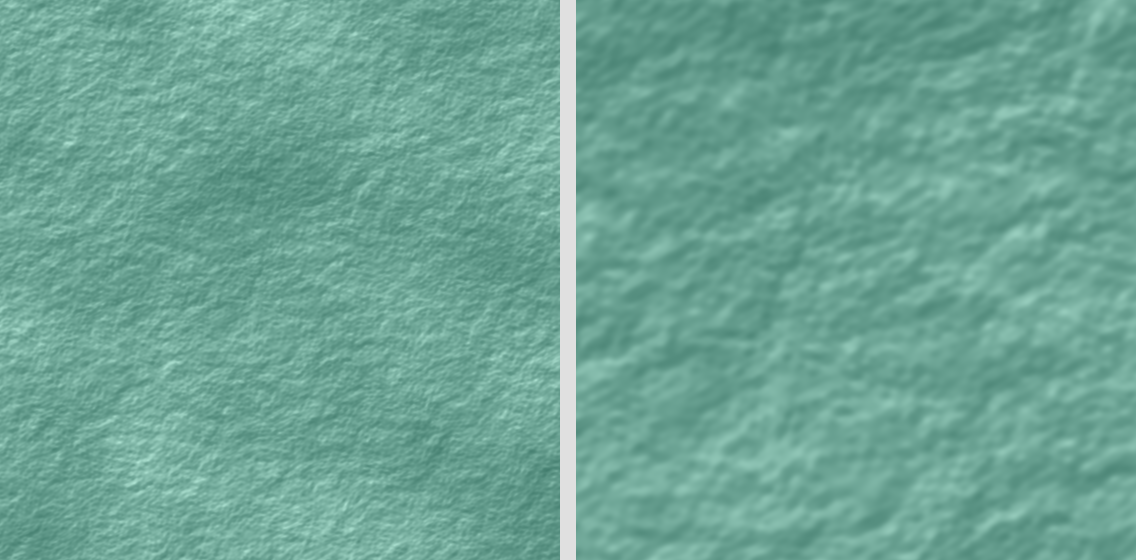
Left: the whole. Right: its middle third, enlarged.
Give the GLSL for this texture, as a Shadertoy shader.

```glsl
// Soft green felt: a fine matted nap with broad, cloudy changes of tone.
// The nap is a fractal height field lit from one side, drawn slightly longer
// along a gently rising axis; the clouds are a slower fractal noise.

#define BASE_COLOR  vec3(0.423, 0.642, 0.582)
#define TONE_COLOR  vec3(1.00, 0.95, 0.94)
#define NAP_AXIS    vec2(0.966, 0.259)
#define NAP_STRETCH vec2(0.90, 1.06)
#define NAP_SCALE   31.0
#define NAP_DEPTH   0.047
#define NAP_SOFT    0.0032
#define LIGHT_DIR   vec2(-0.22, 0.975)
#define CLOUD_SCALE 3.6
#define CLOUD_DEPTH 0.142
#define HIGHLIGHT   1.0
#define SHADOW_SOFT 2.2

// Integer hash giving a gradient vector in -1..1
vec2 hashGradient(vec2 cell) {
    uvec2 v = uvec2(ivec2(cell)) * 1664525u + 1013904223u;
    v.x += v.y * 1664525u;
    v.y += v.x * 1664525u;
    v ^= v >> 16u;
    v.x += v.y * 1664525u;
    v.y += v.x * 1664525u;
    v ^= v >> 16u;
    return vec2(v & 65535u) / 32767.5 - 1.0;
}

// Gradient noise with quintic blending
float gradientNoise(vec2 p) {
    vec2 cell = floor(p);
    vec2 f = p - cell;
    vec2 blend = f * f * f * (f * (f * 6.0 - 15.0) + 10.0);
    vec2 e = vec2(1.0, 0.0);
    float a = dot(hashGradient(cell), f);
    float b = dot(hashGradient(cell + e.xy), f - e.xy);
    float c = dot(hashGradient(cell + e.yx), f - e.yx);
    float d = dot(hashGradient(cell + e.xx), f - e.xx);
    return mix(mix(a, b, blend.x), mix(c, d, blend.x), blend.y);
}

// Octaves are turned and shifted so their lattices do not line up
float fractalNoise(vec2 p, float gain, int octaves) {
    const mat2 turn = mat2(0.8, 0.6, -0.6, 0.8);
    float sum = 0.0;
    float amplitude = 1.0;
    for (int i = 0; i < octaves; i++) {
        sum += amplitude * gradientNoise(p);
        p = turn * p * 2.0 + vec2(17.3, 41.7);
        amplitude *= gain;
    }
    return sum;
}

float napHeight(vec2 p) {
    return fractalNoise(p * NAP_SCALE, 0.55, 3) / NAP_SCALE;
}

void mainImage(out vec4 fragColor, in vec2 fragCoord) {
    vec2 uv = fragCoord / iResolution.y;

    // Coordinates along and across the nap, gently bent
    vec2 across = vec2(-NAP_AXIS.y, NAP_AXIS.x);
    vec2 nap = vec2(dot(uv, NAP_AXIS), dot(uv, across)) * NAP_STRETCH;
    nap += 0.008 * vec2(gradientNoise(nap * 11.0 + 5.2),
                        gradientNoise(nap * 11.0 + 31.8));

    // Slope of the nap towards the light
    vec2 lightStep = LIGHT_DIR * NAP_SOFT * 0.5;
    float relief = (napHeight(nap - lightStep) - napHeight(nap + lightStep)) / NAP_SOFT;

    // Broad cloudy tone
    float clouds = fractalNoise(nap * CLOUD_SCALE + vec2(8.4, 3.7), 0.55, 5);

    // Combine, lifting the brightest fibres and softening the deepest shadows
    float tone = relief * NAP_DEPTH + clouds * CLOUD_DEPTH;
    float lit = max(tone, 0.0);
    float shaded = max(-tone, 0.0);
    tone = lit * (1.0 + HIGHLIGHT * lit) - shaded / (1.0 + SHADOW_SOFT * shaded);
    fragColor = vec4(BASE_COLOR + TONE_COLOR * tone, 1.0);
}
```
